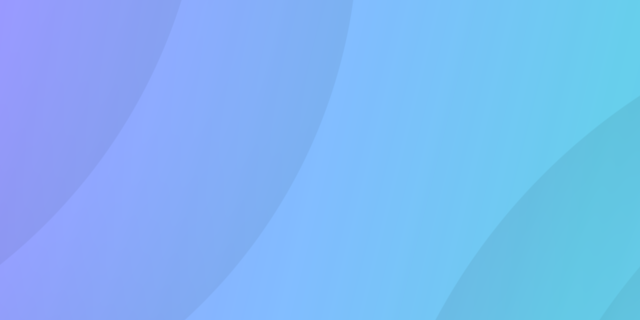
This background is drawn by a Shadertoy shader. Its source:

```glsl
// Multiplier for a disc that darkens towards its rim
float discShade(vec2 p, vec2 center, float radius, float strength, float fadeWidth) {
    float depth = radius - length(p - center);
    float pixel = 1.0 / iResolution.y;
    float inside = smoothstep(-pixel, pixel, depth);
    float fade = clamp(1.0 - depth / fadeWidth, 0.0, 1.0);
    return 1.0 - strength * inside * fade;
}

// Slanted three-stop gradient
vec3 skyGradient(float t) {
    vec3 violet = vec3(0.60, 0.60, 1.0);
    vec3 azure = vec3(0.507, 0.738, 1.0);
    vec3 aqua = vec3(0.402, 0.81, 0.925);
    vec3 color = mix(violet, azure, clamp((t + 0.25) / 1.12, 0.0, 1.0));
    return mix(color, aqua, clamp((t - 0.87) / 0.88, 0.0, 1.0));
}

// Faint slanted streaks from layered sines
float streaks(float t) {
    float sum = 0.0;
    float frequency = 23.0;
    for (int i = 0; i < 3; i++) {
        sum += sin(t * frequency + float(i) * 1.7);
        frequency *= 1.83;
    }
    return sum / 3.0;
}

void mainImage(out vec4 fragColor, in vec2 fragCoord) {
    vec2 p = fragCoord / iResolution.y;
    p.x *= 2.0 * iResolution.y / iResolution.x;
    float slant = p.x - 0.25 * p.y;

    vec3 color = skyGradient(slant) + 0.003 * streaks(slant);

    // Upper left discs
    color *= discShade(p, vec2(-1.068, 1.513), 1.714, 0.055, 0.5);
    color *= discShade(p, vec2(-0.546, 1.230), 1.666, 0.055, 0.5);

    // Lower right discs
    color *= discShade(p, vec2(3.057, -0.904), 1.922, 0.06, 0.65);
    color *= discShade(p, vec2(3.466, -1.076), 1.922, 0.05, 0.5);

    fragColor = vec4(color, 1.0);
}
```
